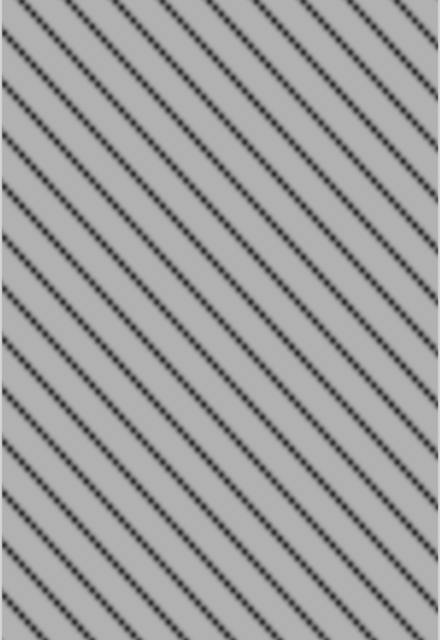
A WebGL 1 fragment shader for this pattern:

```glsl
precision highp float;
// Diagonal rows of soft dark beads on plain grey, with pale side edges.

uniform vec2 u_resolution;

#define GRID vec2(75.0, 100.0)   // bead cells across and down
#define OFFSET vec2(0.73, 0.20)  // bead centre inside its cell
#define SPACING 8.0              // cells from one line to the next
#define PHASE 3.0                // cell column where the first line starts
#define BEAD_RADIUS 0.45         // gaussian sigma, in cells
#define BEAD_DEPTH 0.505         // darkening at a bead centre
#define BEAD_VARIATION 0.08      // relative change between beads
#define GROUND 0.695
#define EDGE_TONE 0.83
#define EDGE_WIDTH 0.0045        // share of the canvas width

float hash(vec2 p) {
  return fract(sin(dot(p, vec2(12.9898, 78.233))) * 43758.5453);
}

// 1 for cells that lie on a diagonal line, else 0
float onLine(vec2 cell) {
  float k = mod(cell.x - cell.y - PHASE + 0.5, SPACING);
  return 1.0 - step(1.0, k);
}

// Summed darkening of the beads around p
float beads(vec2 p) {
  vec2 nearest = floor(p + 0.5);
  float sum = 0.0;
  for (int j = -1; j <= 1; j++) {
    for (int i = -1; i <= 1; i++) {
      vec2 cell = nearest + vec2(float(i), float(j));
      vec2 d = p - cell;
      float falloff = exp(-dot(d, d) / (2.0 * BEAD_RADIUS * BEAD_RADIUS));
      float strength = 1.0 + BEAD_VARIATION * (hash(cell) - 0.5);
      sum += onLine(cell) * strength * falloff;
    }
  }
  return sum * BEAD_DEPTH;
}

void main() {
  vec2 uv = gl_FragCoord.xy / u_resolution;

  // Cells are counted from the upper left
  vec2 p = vec2(uv.x, 1.0 - uv.y) * GRID - OFFSET;
  float tone = GROUND - beads(p);

  // Pale fade along the left and right sides
  float side = min(uv.x, 1.0 - uv.x);
  float fade = 1.0 - smoothstep(0.5 * EDGE_WIDTH, 1.5 * EDGE_WIDTH, side);
  tone = mix(tone, EDGE_TONE, fade);

  gl_FragColor = vec4(vec3(tone), 1.0);
}
```
